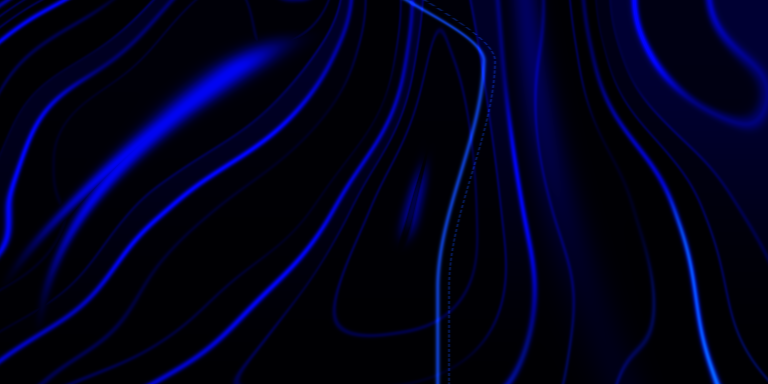
Give the GLSL for this background, as a Shadertoy shader.

```glsl
// Glowing blue contour lines of a stretched, warped noise field on black.
// The grain fans from diagonal at the left to upright at the right; lines swell
// where the field is flat. A forked streak, a veil and a cyan thread lie on top.

float hash(vec2 p) {
    vec3 q = fract(vec3(p.xyx) * 0.1031);
    q += dot(q, q.yzx + 33.33);
    return fract((q.x + q.y) * q.z);
}

float noise(vec2 p) {
    vec2 cell = floor(p), f = fract(p);
    f = f * f * f * (f * (f * 6.0 - 15.0) + 10.0);
    return mix(mix(hash(cell), hash(cell + vec2(1, 0)), f.x),
               mix(hash(cell + vec2(0, 1)), hash(cell + vec2(1, 1)), f.x), f.y);
}

// Coordinate across the grain, constant along each flow line
float across(vec2 p) {
    float lean = mix(1.3, -0.35, smoothstep(0.1, 1.7, p.x));
    return p.x - lean * (p.y - 0.5);
}

// Height field whose whole-number levels become lines
float field(vec2 p) {
    float s = across(p) + 0.22 * (noise(p * 2.3 + 7.0) - 0.5);
    float fold = noise(vec2(s * 2.6, p.y * 1.2 + 0.4 * s) + 3.0);
    return 11.0 * (0.35 * s + 0.8 * fold);
}

float glow(float d, float width) {
    float w = max(width, 0.7 / iResolution.y);
    return exp(-d * d / (w * w));
}

// Dim fill of the band between two neighbouring levels
float bandFill(float id) {
    return 0.2 * pow(hash(vec2(id, 5.0)), 3.0);
}

// Contour lines and faint fills: x is line light, y is fill light
vec2 contours(vec2 p) {
    float e = 0.002;
    float h = field(p);
    vec2 slope = vec2(field(p + vec2(e, 0)), field(p + vec2(0, e))) - h;
    float steep = max(length(slope) / e, 0.8);
    float level = floor(h + 0.5);
    float d = (h - level) / steep;
    float strong = 1.0 - step(0.5, mod(level, 3.0));
    float swell = min(1.0 + 6.0 / steep, 5.0);
    float fade = mix(0.35, 1.0, smoothstep(0.25, 0.7, noise(p * 2.0 + 19.0 + level)));
    float line = glow(d, mix(0.003, 0.0055, strong) * swell);
    float fill = mix(bandFill(level - 1.0), bandFill(level), smoothstep(-0.006, 0.006, d));
    return vec2(line * fade * mix(0.3, 1.0, strong), fill * smoothstep(0.0, 0.9, p.y));
}

// Broad soft stroke that splits into two thin tails
float forkedStreak(vec2 p) {
    float light = 0.0;
    for (int i = 0; i < 2; i++) {
        float k = float(i);
        float foot = mix(0.22, 0.1, k), bend = mix(1.35, 2.0, k), reach = mix(0.7, 0.6, k);
        float u = max((p.y - foot) / (0.88 - foot), 0.001);
        float x = 0.1 * k + reach * pow(u, bend);
        float tilt = reach * bend * pow(u, bend - 1.0) / (0.88 - foot);
        float d = abs(p.x - x) / sqrt(1.0 + tilt * tilt);
        float body = glow(d, mix(0.012, 0.034, smoothstep(0.3, 0.95, u)));
        light = max(light, body * smoothstep(0.0, 0.55, u));
    }
    return light * (1.0 - smoothstep(0.82, 0.93, p.y));
}

// Bright thread with a dotted companion on its right
float thread(vec2 p) {
    float x = 1.14 + 0.12 * smoothstep(0.25, 0.85, p.y) - 0.3 * smoothstep(0.84, 1.1, p.y);
    float d = (p.x - x) * mix(0.95, 0.6, smoothstep(0.86, 1.0, p.y));
    float dots = smoothstep(0.2, 0.5, abs(fract(p.y * 80.0) - 0.5) * 2.0);
    return 0.8 * glow(d, 0.006) + 0.35 * dots * glow(d - 0.028, 0.003);
}

void mainImage(out vec4 fragColor, in vec2 fragCoord) {
    vec2 p = fragCoord / iResolution.y;
    vec2 lines = contours(p);
    float streak = forkedStreak(p);
    float cord = thread(p);

    // Translucent upright veil, brightest at the top
    float veil = glow(across(p) - 1.45, 0.055) * mix(0.08, 0.32, smoothstep(0.1, 0.9, p.y));

    // Lines make room for the streak; cyan grows toward the right
    float light = max(lines.x * (1.0 - streak), streak);
    float cyan = smoothstep(1.1, 1.7, p.x) * smoothstep(0.45, 0.85, noise(p * 3.0 + 41.0));
    vec3 col = vec3(0.0, 0.0, 0.012) + vec3(0.01, 0.01, 1.0) * (lines.y + veil);
    col += light * mix(vec3(0.005, 0.015, 0.92), vec3(0.03, 0.4, 1.0), cyan * light);
    col += cord * vec3(0.06, 0.28, 0.9);
    fragColor = vec4(min(col, 1.0), 1.0);
}
```
